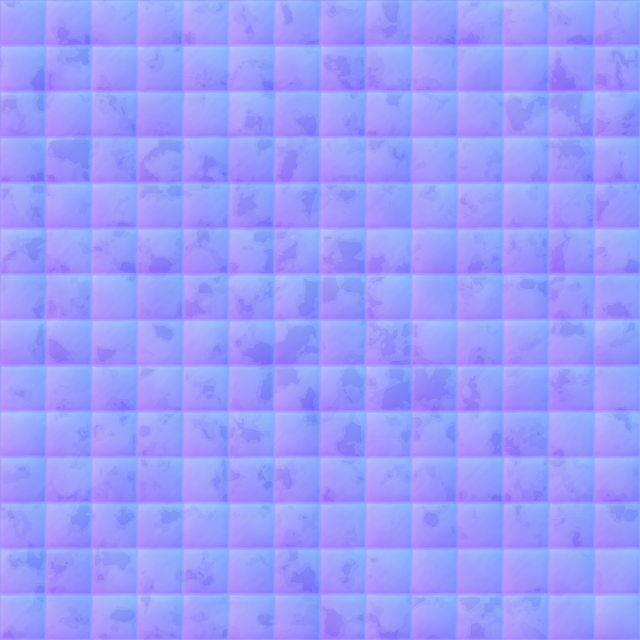
Give the GLSL for this texture map, as a WebGL 1 fragment shader.

```glsl
precision highp float;
uniform vec2 u_resolution;

#define TILES 14.0
#define BASE vec3(0.612, 0.622, 0.99)
#define SLOPE 0.145
#define GROOVE 0.10
#define EDGE_WOBBLE 0.0011
#define TILE_VARIATION 0.022
#define STAIN_TINT vec3(-0.065, -0.080, -0.022)
#define CLOUD_AMOUNT 0.11
#define GRAIN 0.035
#define SCRATCH_COUNT 22
#define SCRATCH_WIDTH 0.0011
#define SCRATCH_DEPTH 0.05

float hash(vec2 p) {
  vec3 a = fract(vec3(p.xyx) * 0.1031);
  a += dot(a, a.yzx + 33.33);
  return fract((a.x + a.y) * a.z);
}

// Value noise whose lattice wraps after "period" cells
float noise(vec2 p, vec2 period) {
  vec2 cell = floor(p);
  vec2 f = p - cell;
  f = f * f * (3.0 - 2.0 * f);
  vec2 lo = floor(mod(cell + 0.5, period));
  vec2 hi = floor(mod(cell + 1.5, period));
  vec2 seed = period * 1.37;
  float bottom = mix(hash(lo + seed), hash(vec2(hi.x, lo.y) + seed), f.x);
  float top = mix(hash(vec2(lo.x, hi.y) + seed), hash(hi + seed), f.x);
  return mix(bottom, top, f.y);
}

float fbm(vec2 p, float frequency) {
  float sum = 0.0;
  float weight = 0.5;
  for (int i = 0; i < 4; i++) {
    sum += weight * noise(p * frequency, vec2(frequency));
    frequency *= 2.0;
    weight *= 0.5;
  }
  return sum / 0.9375;
}

// Fine surface height: diagonal brushing plus small bumps
float surfaceHeight(vec2 p) {
  vec2 diagonal = vec2(p.x + p.y, p.x - p.y);
  vec2 stretch = vec2(34.0, 110.0);
  float brushed = noise(diagonal * stretch, stretch);
  return 0.55 * brushed + 0.45 * noise(p * 120.0, vec2(120.0));
}

// Cushion slope, gentle in the middle and steep at the rim
vec2 cushionSlope(vec2 q) {
  vec2 a = abs(q);
  vec2 rim = a * a * a * a;
  vec2 open = smoothstep(0.0, GROOVE, 1.0 - a);
  vec2 slope = q * (0.5 + 0.5 * rim) * open;
  return slope * mix(vec2(0.45), vec2(1.0), open.yx);
}

// Signed bevel of thin scattered scratches, wrapped around the canvas
vec2 scratchSlope(vec2 p) {
  vec2 total = vec2(0.0);
  for (int i = 0; i < SCRATCH_COUNT; i++) {
    float id = float(i) + 1.0;
    vec2 center = vec2(hash(vec2(id, 3.0)), hash(vec2(id, 17.0)));
    float angle = mix(-0.6, 1.5, hash(vec2(id, 29.0)));
    float reach = mix(0.012, 0.055, hash(vec2(id, 41.0)));
    vec2 along = vec2(cos(angle), sin(angle));
    vec2 across = vec2(-along.y, along.x);
    vec2 d = p - center;
    d -= floor(d + 0.5);
    float t = dot(d, along);
    float side = (dot(d, across) + 2.0 * t * t) / SCRATCH_WIDTH;
    float fade = 1.0 - smoothstep(0.5 * reach, reach, abs(t));
    total += across * side * exp(-side * side) * fade;
  }
  return total;
}

void main() {
  vec2 p = gl_FragCoord.xy / u_resolution;

  // Tile coordinates with slightly uneven edges
  vec2 wobble = vec2(fbm(p, 42.0), fbm(p.yx, 46.0)) - 0.5;
  vec2 grid = (p + EDGE_WOBBLE * 2.0 * wobble) * TILES;
  vec2 tile = floor(mod(floor(grid) + 0.5, TILES));
  vec2 q = fract(grid) * 2.0 - 1.0;
  vec2 slope = cushionSlope(q) * SLOPE;

  // Small tilt of each tile, fading into the grooves
  vec2 tilt = vec2(hash(tile + 5.0), hash(tile + 61.0)) - 0.5;
  float inside = smoothstep(0.0, 0.2, 1.0 - max(abs(q.x), abs(q.y)));
  slope += tilt * TILE_VARIATION * inside;

  // Brushed relief and scratches
  float e = 0.0014;
  float h = surfaceHeight(p);
  vec2 relief = vec2(surfaceHeight(p + vec2(e, 0.0)), surfaceHeight(p + vec2(0.0, e))) - h;
  slope += relief * GRAIN * 2.0;
  slope += scratchSlope(p) * SCRATCH_DEPTH;

  // Soft clouds and ragged stains
  vec2 warped = p + 0.022 * (vec2(fbm(p, 24.0), fbm(p.yx, 28.0)) - 0.5);
  float cloud = fbm(warped, 16.0) - 0.5;
  float broad = noise(p * 7.0, vec2(7.0));
  float spots = fbm(warped, 31.0) + 0.12 * (broad - 0.5);
  float stain = 0.35 * smoothstep(0.57, 0.61, spots) + 0.65 * smoothstep(0.67, 0.70, spots);
  stain *= mix(0.35, 1.0, inside);

  vec3 color = BASE + vec3(-slope.x, slope.y, 0.0);
  color += vec3(0.8, 1.0, 0.0) * cloud * CLOUD_AMOUNT;
  color += STAIN_TINT * stain;
  gl_FragColor = vec4(clamp(color, 0.0, 1.0), 1.0);
}
```
